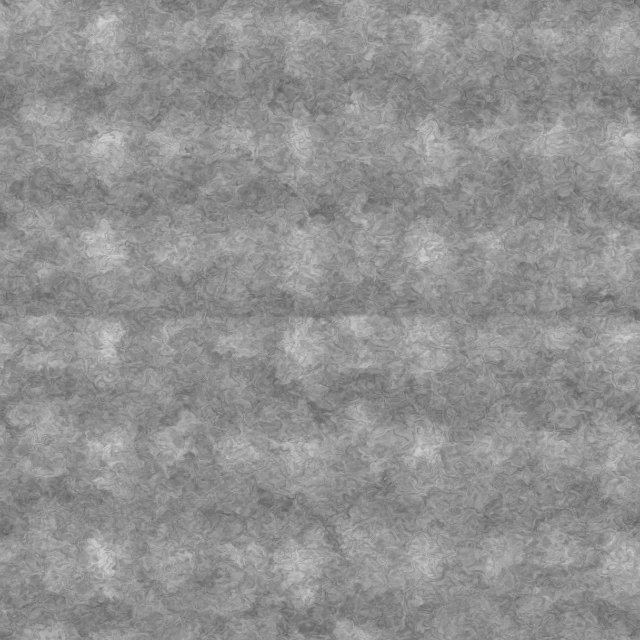
Write a WebGL 1 fragment shader that draws this texture.

```glsl
precision highp float;
// Mottled grey beaten metal: soft light patches on a grid of 10 columns by 6 rows.
// Columns repeat every half canvas, rows restart at a faint seam near the middle,
// and warped noise, broken ripples and fine grain make each repeat slightly different.

uniform vec2 u_resolution;

const float COLUMN_PITCH = 0.1;
const float COLUMNS_PER_TILE = 5.0;
const float ROW_PITCH = 0.1695;
const float SEAM_DEPTH = 0.495;
const float SEAM_SHIFT = 0.0265;
const float SEAM_DARK = 0.03;
const vec2 PATCH_CENTRE = vec2(0.65, 0.30);   // within a cell
const vec2 PATCH_SIZE = vec2(0.030, 0.036);
const float SPLASH_DROP = 0.06;               // small patch below each large one
const float BASE_GREY = 0.533;
const float PATCH_LIGHT = 0.15;
const float HOLLOW_DARK = 0.02;
const float STAIN_CONTRAST = 0.13;
const float MOTTLE_CONTRAST = 0.19;
const float RIPPLE_CONTRAST = 0.034;
const float GRAIN_CONTRAST = 0.13;
const float WARP = 0.05;
const float TAU = 6.2831853;

float hash(vec2 p) {
  vec3 q = fract(p.xyx * 0.1031);
  q += dot(q, q.yzx + 33.33);
  return fract((q.x + q.y) * q.z);
}

// Value noise whose lattice wraps after the given period.
float tileNoise(vec2 p, vec2 period) {
  vec2 i = floor(p), f = fract(p);
  f = f * f * (3.0 - 2.0 * f);
  vec2 a = mod(i, period), b = mod(i + 1.0, period);
  return mix(mix(hash(a), hash(vec2(b.x, a.y)), f.x),
             mix(hash(vec2(a.x, b.y)), hash(b), f.x), f.y);
}

float noise(vec2 p) {
  return tileNoise(p, vec2(4096.0));
}

// Zero-centred sum of four octaves.
float fbm(vec2 p) {
  float sum = 0.0, amplitude = 0.45;
  for (int i = 0; i < 4; i++) {
    sum += amplitude * (noise(p) - 0.5);
    p = mat2(1.6, 1.2, -1.2, 1.6) * p + vec2(217.0, 531.0);
    amplitude *= 0.7;
  }
  return sum;
}

float blob(vec2 offset, vec2 size) {
  vec2 q = offset / size;
  return exp(-dot(q, q));
}

// Light patches, with column-wide character and a small change per cell.
float lightPatches(vec2 p) {
  vec2 pitch = vec2(COLUMN_PITCH, ROW_PITCH);
  vec2 home = floor(p / pitch);
  float light = 0.0;
  for (int y = -1; y <= 1; y++) {
    for (int x = -1; x <= 1; x++) {
      vec2 cell = home + vec2(float(x), float(y));
      float column = mod(cell.x, COLUMNS_PER_TILE);
      float gain = 0.75 + 0.3 * cos(TAU * (column - 1.0) / 3.0);
      gain *= 0.88 + 0.24 * hash(cell + 71.0);
      vec2 jitter = vec2(hash(cell + 13.0), hash(cell + 37.0)) - 0.5;
      vec2 centre = (cell + PATCH_CENTRE) * pitch + 0.006 * jitter;
      centre.y -= 0.028 * (1.0 - step(0.5, column));
      vec2 offset = p - centre;
      light += gain * blob(offset, PATCH_SIZE);
      offset -= vec2(0.01 * jitter.y, SPLASH_DROP);
      light += 0.65 * gain * gain * blob(offset, PATCH_SIZE * vec2(0.7, 0.4));
    }
  }
  return light;
}

void main() {
  vec2 uv = gl_FragCoord.xy / u_resolution;
  float depth = 1.0 - uv.y;

  // Rows restart below the seam; ragged edges come from the warp.
  float below = smoothstep(-0.004, 0.004, depth - SEAM_DEPTH);
  vec2 fine = vec2(uv.x, depth * 1.25);       // wider than tall
  vec2 warp = vec2(fbm(fine * 34.0 + 11.0), fbm(fine * 34.0 + 83.0));
  vec2 p = vec2(uv.x, depth + SEAM_SHIFT * below) + WARP * warp;

  // Large repeating tones.
  float patches = lightPatches(p);
  float hollow = 0.5 - 0.5 * cos(TAU * (p.y / ROW_PITCH - PATCH_CENTRE.y));
  vec2 stain = p * vec2(2.0 / COLUMN_PITCH, 4.0 / ROW_PITCH);
  float stains = 0.65 * tileNoise(stain, vec2(2.0 * COLUMNS_PER_TILE, 4.0))
               + 0.35 * tileNoise(stain * 2.0, vec2(4.0 * COLUMNS_PER_TILE, 8.0)) - 0.5;

  // Small tones: mottling, broken contour ripples and two sizes of grain.
  float mottle = fbm(fine * 52.0 + 4.0 * warp);
  vec2 swirl = vec2(noise(fine * 64.0 + 19.0), noise(fine * 64.0 + 157.0));
  float ripple = sin(11.0 * noise(fine * 84.0 + 2.4 * swirl + 3.0 * warp));
  float grain = 0.55 * noise(fine * 150.0 + 5.0 * swirl)
              + 0.45 * noise(fine * 270.0 + 6.0 * swirl + 31.0) - 0.5;

  float seam = (1.0 - below) * smoothstep(SEAM_DEPTH - 0.022, SEAM_DEPTH - 0.004, depth);
  float grey = BASE_GREY + PATCH_LIGHT * patches - HOLLOW_DARK * (hollow - 0.4);
  grey += STAIN_CONTRAST * stains + MOTTLE_CONTRAST * mottle;
  grey += RIPPLE_CONTRAST * ripple * (0.8 + 0.5 * patches);
  grey += GRAIN_CONTRAST * grain;
  grey -= SEAM_DARK * seam * noise(vec2(uv.x * 14.0, 5.0));
  gl_FragColor = vec4(vec3(clamp(grey, 0.36, 0.80)), 1.0);
}
```
